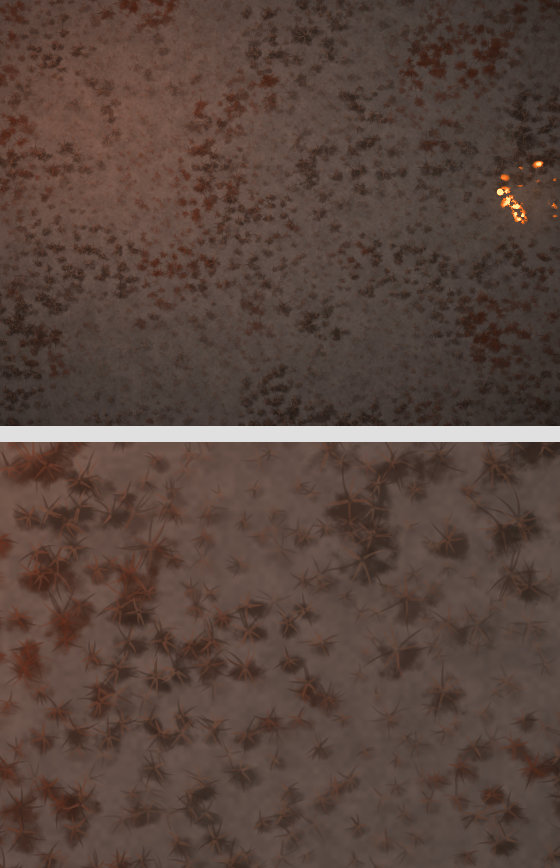
Top: the whole. Bottom: its middle third, enlarged.
Reproduce this texture procedurally as a Shadertoy shader.

```glsl
const float SMALL_CELL = 0.026;
const float LARGE_CELL = 0.042;
const int BLADES = 9;
const float BLADE_HALF_WIDTH = 0.0013;
const vec3 COOL_LIGHT = vec3(0.325, 0.277, 0.255);
const vec3 WARM_LIGHT = vec3(0.455, 0.325, 0.275);
const vec2 WARM_CENTER = vec2(0.18, 0.74);
const vec3 SHADE = vec3(0.48, 0.44, 0.40);
const vec3 RUST = vec3(0.98, 0.53, 0.34);
const vec3 STRAW = vec3(1.20, 1.06, 0.94);
const vec2 FIRE_TOP = vec2(1.190, 0.540);
const vec2 FIRE_BASE = vec2(1.222, 0.490);
const vec2 FIRE_SPOT = vec2(1.174, 0.549);
const vec3 EMBER = vec3(0.95, 0.42, 0.12);
const vec3 FLAME = vec3(1.0, 0.93, 0.62);

vec2 hash2(vec2 p) {
    vec3 q = fract(vec3(p.xyx) * vec3(0.1031, 0.1030, 0.0973));
    q += dot(q, q.yzx + 33.33);
    return fract((q.xx + q.yz) * q.zy);
}

float noise(vec2 p) {
    vec2 i = floor(p), f = fract(p);
    f = f * f * (3.0 - 2.0 * f);
    float low = mix(hash2(i).x, hash2(i + vec2(1, 0)).x, f.x);
    float high = mix(hash2(i + vec2(0, 1)).x, hash2(i + vec2(1, 1)).x, f.x);
    return mix(low, high, f.y);
}

float fbm(vec2 p) {
    float sum = 0.0, gain = 0.5;
    for (int i = 0; i < 4; i++) {
        sum += gain * noise(p);
        p = mat2(1.6, 1.2, -1.2, 1.6) * p + 7.3;
        gain *= 0.5;
    }
    return sum;
}

// Coverage of one curved, tapering blade rooted at the origin
float blade(vec2 d, float angle, float len, float bend, float px) {
    float c = cos(angle), s = sin(angle);
    vec2 q = vec2(c * d.x + s * d.y, c * d.y - s * d.x);
    float t = q.x / len;
    float halfWidth = BLADE_HALF_WIDTH * (1.0 - 0.7 * t);
    float side = abs(q.y - bend * len * t * t);
    float edge = clamp((halfWidth - side) / px + 0.5, 0.0, 1.0);
    return edge * smoothstep(0.0, 0.15, t) * smoothstep(1.0, 0.6, t);
}

// Scattered grass tufts: soft shaded core, then a fan of blades
vec3 tufts(vec3 col, vec2 p, float cell, float seed, float px) {
    vec2 base = floor(p / cell);
    float rough = fbm(p * 95.0 + seed) - 0.47;
    for (int n = 0; n < 9; n++) {
        vec2 id = base + vec2(n % 3 - 1, 1 - n / 3);
        vec2 h = hash2(id + seed);
        vec2 center = (id + h) * cell;
        vec2 d = p - center;
        float growth = smoothstep(0.36, 0.68, fbm(center * 8.0 + seed));
        float vigor = (0.55 + 0.45 * growth) * (0.65 + 0.35 * h.y);
        float rust = smoothstep(0.48, 0.68, fbm(center * 5.0 + 31.0));
        rust = clamp(rust * (0.5 + 0.6 * center.y) + 0.2 * h.x, 0.0, 1.0);
        float r = length((d + vec2(-0.08, 0.14) * cell) * vec2(0.85, 1.15)) / (cell * vigor);
        float core = smoothstep(0.62, 0.08, r + rough * 0.9);
        col = mix(col, mix(SHADE, RUST * 0.75, rust), core * (0.14 + 0.62 * growth));
        for (int k = 0; k < BLADES; k++) {
            vec2 b = hash2(id * 1.7 + seed + float(k) * 19.7);
            float angle = 6.2832 * (float(k) + b.x) / float(BLADES);
            float len = cell * vigor * (0.5 + 0.42 * b.y);
            float cover = blade(d, angle, len, b.x - 0.5, px);
            vec3 tint = mix(STRAW, RUST, clamp(rust + 0.35 * b.x, 0.0, 1.0));
            tint = mix(tint, SHADE, step(0.66, b.y) * 0.75);
            col = mix(col, tint, cover * (0.22 + 0.28 * growth));
        }
    }
    return col;
}

// Glow of a burning strip with loose embers around it
float fireHeat(vec2 p) {
    vec2 axis = FIRE_BASE - FIRE_TOP;
    float t = clamp(dot(p - FIRE_TOP, axis) / dot(axis, axis), 0.0, 1.0);
    float heat = 1.25 * exp(-pow(length(p - FIRE_TOP - axis * t) / 0.014, 2.0));
    for (int i = 0; i < 16; i++) {
        vec2 h = hash2(vec2(float(i) * 3.7, 12.4));
        vec2 g = hash2(vec2(float(i) * 5.3, 47.1));
        vec2 spot = vec2(1.18 + 0.14 * h.x, 0.49 + 0.13 * h.y + 0.04 * g.x * g.y);
        vec2 d = (p - spot) * vec2(0.75, 1.2);
        heat += (0.35 + 0.4 * g.x) * exp(-dot(d, d) / pow(0.005 + 0.006 * g.y, 2.0));
    }
    float flicker = smoothstep(0.30, 0.62, fbm(p * 105.0));
    return heat * flicker + 1.6 * smoothstep(0.010, 0.004, length(p - FIRE_SPOT));
}

void mainImage(out vec4 fragColor, in vec2 fragCoord) {
    float px = 1.0 / iResolution.y;
    vec2 p = fragCoord * px;
    vec2 uv = fragCoord / iResolution.xy;

    // Dusty ground under two sizes of tufts
    vec3 col = vec3(0.90 + 0.22 * fbm(p * 38.0) + 0.10 * (noise(p * 210.0) - 0.5));
    col = tufts(col, p, LARGE_CELL, 5.0, px);
    col = tufts(col, p, SMALL_CELL, 61.0, px);

    // Warm light at the upper left, falling off toward the corners
    vec2 toWarm = (p - WARM_CENTER) * vec2(1.0, 1.15);
    vec3 light = mix(COOL_LIGHT, WARM_LIGHT, exp(-dot(toWarm, toWarm) * 4.5));
    vec2 v = uv - vec2(0.43, 0.56);
    light *= 1.06 - 0.72 * dot(v, v);
    col *= light;

    // Fire and its faint spill on the grass
    float heat = fireHeat(p);
    vec2 spill = p - vec2(1.23, 0.54);
    col += EMBER * 0.07 * exp(-dot(spill, spill) * 150.0);
    col = mix(col, EMBER, smoothstep(0.12, 0.50, heat));
    col = mix(col, FLAME, smoothstep(0.45, 1.00, heat));
    fragColor = vec4(clamp(col, 0.0, 1.0), 1.0);
}
```
